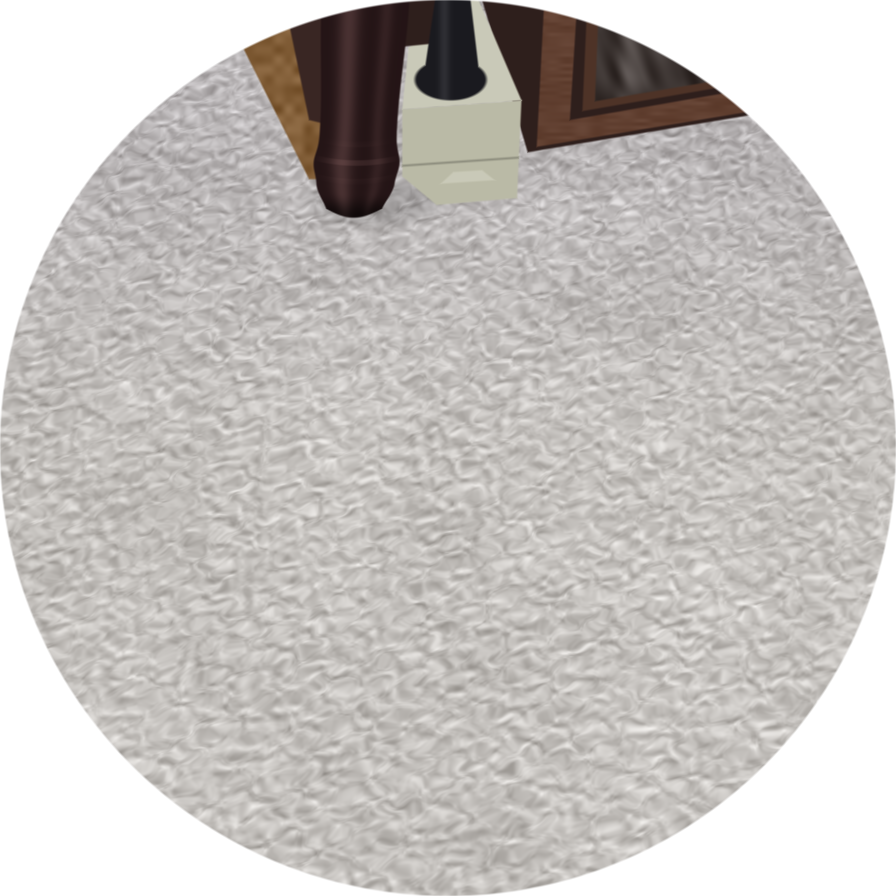
This texture is drawn by a WebGL 2 fragment shader. Its source:

```glsl
#version 300 es
precision highp float;

uniform vec2 u_resolution;
out vec4 outColor;

const float DISC_RADIUS = 0.5;
const float EDGE_SOFTNESS = 0.0016;
const vec2 GRAIN_FREQUENCY = vec2(92.0, 128.0);
const float GRAIN_TILT = 0.16;
const float GRAIN_CONTRAST = 0.155;
const float FINE_CONTRAST = 0.07;
const float PATCH_CONTRAST = 0.04;
const vec3 CARPET_NEAR = vec3(0.770, 0.757, 0.742);
const vec3 CARPET_FAR = vec3(0.715, 0.700, 0.705);
const vec3 TAN_WOOD = vec3(0.50, 0.36, 0.21);
const vec3 DARK_WOOD = vec3(0.18, 0.12, 0.11);
const vec3 CABINET_WOOD = vec3(0.38, 0.25, 0.19);
const vec3 GLASS = vec3(0.25, 0.22, 0.21);
const vec3 LEG_SHADE = vec3(0.14, 0.08, 0.085);
const vec3 LEG_SHINE = vec3(0.36, 0.25, 0.25);
const vec3 BOX_FRONT = vec3(0.73, 0.73, 0.65);
const vec3 BOX_TOP = vec3(0.79, 0.79, 0.72);
const vec3 PLUG = vec3(0.10, 0.10, 0.12);

float hash(vec2 p) {
    return fract(sin(dot(p, vec2(127.1, 311.7))) * 43758.5453);
}

float noise(vec2 p) {
    vec2 i = floor(p), f = fract(p);
    f = f * f * (3.0 - 2.0 * f);
    return mix(mix(hash(i), hash(i + vec2(1, 0)), f.x),
               mix(hash(i + vec2(0, 1)), hash(i + vec2(1, 1)), f.x), f.y);
}

float cover(float d) {
    float w = max(EDGE_SOFTNESS, 0.75 / min(u_resolution.x, u_resolution.y));
    return 1.0 - smoothstep(-w, w, d);
}

// Distance to the line a-b, positive on its right side
float side(vec2 p, vec2 a, vec2 b) {
    vec2 e = normalize(b - a);
    return dot(p - a, vec2(e.y, -e.x));
}

// Convex quad with corners in counter-clockwise order
float quad(vec2 p, vec2 a, vec2 b, vec2 c, vec2 d) {
    return max(max(side(p, a, b), side(p, b, c)), max(side(p, c, d), side(p, d, a)));
}

void paint(inout vec3 color, vec3 ink, float d) {
    color = mix(color, ink, cover(d));
}

// Tufts lit from above, shrinking with distance
vec3 carpet(vec2 p) {
    vec2 q = vec2((p.x - 0.5) * (1.0 + 0.4 * p.y), p.y + 0.25 * p.y * p.y);
    q.y -= GRAIN_TILT * q.x;
    vec2 g = q * GRAIN_FREQUENCY;
    g += 1.4 * vec2(noise(g * 0.55 + 17.0), noise(g * 0.55 + 53.0));
    float relief = noise(g) - noise(g + vec2(0.45, 1.0));
    float fine = noise(g * 2.1 + 31.0) - 0.5;
    float patches = noise(q * 24.0 + 7.0) + noise(q * 7.0) - 1.0;
    float light = GRAIN_CONTRAST * relief + FINE_CONTRAST * fine + PATCH_CONTRAST * patches;
    return mix(CARPET_NEAR, CARPET_FAR, smoothstep(0.45, 0.95, p.y)) + light * vec3(1.0, 1.02, 1.04);
}

void paintCabinet(inout vec3 color, vec2 p) {
    float grain = noise(p * vec2(60.0, 260.0)) - 0.5;
    paint(color, DARK_WOOD, quad(p, vec2(0.589, 0.83), vec2(0.90, 0.882), vec2(0.90, 1.01), vec2(0.535, 1.01)));
    paint(color, CABINET_WOOD + 0.06 * grain,
          quad(p, vec2(0.599, 0.836), vec2(0.90, 0.886), vec2(0.90, 1.01), vec2(0.608, 1.01)));
    paint(color, DARK_WOOD, quad(p, vec2(0.636, 0.866), vec2(0.90, 0.912), vec2(0.90, 1.01), vec2(0.645, 1.01)));
    paint(color, CABINET_WOOD * 0.8, quad(p, vec2(0.650, 0.876), vec2(0.90, 0.919), vec2(0.90, 1.01), vec2(0.656, 1.01)));
    float streak = noise(vec2(p.x * 70.0 + p.y * 25.0, p.y * 24.0));
    paint(color, GLASS + 0.26 * (streak - 0.45),
          quad(p, vec2(0.664, 0.887), vec2(0.90, 0.927), vec2(0.90, 1.01), vec2(0.669, 1.01)));
}

void paintBox(inout vec3 color, vec2 p) {
    float front = max(quad(p, vec2(0.449, 0.768), vec2(0.577, 0.779), vec2(0.582, 0.888), vec2(0.449, 0.878)),
                      side(p, vec2(0.449, 0.803), vec2(0.490, 0.769)));
    paint(color, BOX_FRONT, front);
    float lip = abs(p.y - 0.815 - 0.07 * (p.x - 0.449)) - 0.0012;
    paint(color, BOX_FRONT * 0.76, max(lip, front));
    paint(color, BOX_TOP, quad(p, vec2(0.492, 0.795), vec2(0.552, 0.799), vec2(0.538, 0.810), vec2(0.506, 0.808)));
    paint(color, BOX_TOP, quad(p, vec2(0.449, 0.878), vec2(0.582, 0.888), vec2(0.532, 1.005), vec2(0.456, 0.947)));
}

void paintPlug(inout vec3 color, vec2 p) {
    paint(color, DARK_WOOD, quad(p, vec2(0.45, 0.948), vec2(0.49, 0.952), vec2(0.52, 1.01), vec2(0.45, 1.01)));
    float base = (length((p - vec2(0.503, 0.911)) / vec2(0.040, 0.023)) - 1.0) * 0.023;
    float stem = quad(p, vec2(0.473, 0.915), vec2(0.535, 0.917), vec2(0.524, 1.01), vec2(0.487, 1.01));
    float shine = exp(-pow((p.x - 0.496) / 0.006, 2.0));
    paint(color, PLUG + 0.08 * shine, min(base, stem));
}

// Turned leg: a shaded column with raised rings
void paintLeg(inout vec3 color, vec2 p) {
    float axis = 0.397 + 0.055 * (p.y - 0.80);
    float ring = exp(-pow((p.y - 0.818) / 0.016, 2.0));
    float halfWidth = 0.043 + 0.006 * smoothstep(0.86, 1.0, p.y) + 0.005 * ring;
    halfWidth -= 0.014 * (1.0 - smoothstep(0.758, 0.795, p.y));
    float u = (p.x - axis) / halfWidth;
    float shine = 0.65 * exp(-pow((u + 0.35) / 0.25, 2.0)) + 0.3 * exp(-pow((u - 0.5) / 0.16, 2.0));
    float height = p.y - 0.006 * u * u;
    float groove = smoothstep(0.3, 0.9, cos((height - 0.818) * 300.0)) * ring;
    vec3 wood = mix(LEG_SHADE, LEG_SHINE, clamp(shine + 0.35 * groove * (1.0 - u * u), 0.0, 1.0));
    wood *= mix(0.4, 1.0, smoothstep(0.757, 0.785, p.y));
    paint(color, wood, max(abs(p.x - axis) - halfWidth, 0.757 + 0.010 * u * u - p.y));
}

void main() {
    vec2 p = gl_FragCoord.xy / u_resolution;
    vec3 color = carpet(p);
    float contact = length((p - vec2(0.42, 0.775)) / vec2(0.10, 0.035));
    color *= 1.0 - 0.14 * (1.0 - smoothstep(0.4, 1.0, contact));

    // Furniture, back to front
    paint(color, TAN_WOOD + 0.14 * (noise(p * 90.0) - 0.5),
          quad(p, vec2(0.345, 0.80), vec2(0.36, 0.80), vec2(0.371, 1.01), vec2(0.262, 0.965)));
    paint(color, DARK_WOOD * 1.25, quad(p, vec2(0.345, 0.866), vec2(0.37, 0.86), vec2(0.38, 1.01), vec2(0.315, 1.01)));
    paintCabinet(color, p);
    paintBox(color, p);
    paintPlug(color, p);
    paintLeg(color, p);

    // Round crop on white
    color = mix(vec3(1.0), color, cover(length(p - 0.5) - DISC_RADIUS));
    outColor = vec4(clamp(color, 0.0, 1.0), 1.0);
}
```
